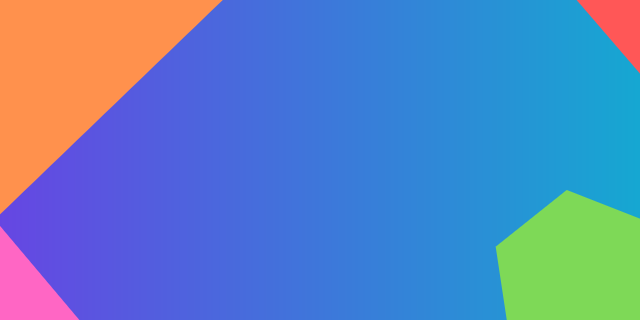
Give the GLSL for this background, as a WebGL 1 fragment shader.

```glsl
precision highp float;
// Flat geometric backdrop: violet-to-cyan gradient, three cut corners and a tilted hexagon.

uniform vec2 u_resolution;

// Canvas space is 2 wide by 1 high, origin at the lower left
const vec2 CANVAS = vec2(2.0, 1.0);

// Colours
const vec3 VIOLET = vec3(0.400, 0.275, 0.888);
const vec3 CYAN   = vec3(0.085, 0.656, 0.822);
const vec3 ORANGE = vec3(1.000, 0.569, 0.302);
const vec3 PINK   = vec3(1.000, 0.400, 0.769);
const vec3 RED    = vec3(1.000, 0.341, 0.341);
const vec3 GREEN  = vec3(0.494, 0.851, 0.341);

// Corner cuts: the two ends of each edge, filled on its left side
const vec2 ORANGE_A = vec2(0.000, 0.330);
const vec2 ORANGE_B = vec2(0.696, 1.000);
const vec2 PINK_A   = vec2(0.248, 0.000);
const vec2 PINK_B   = vec2(0.000, 0.294);
const vec2 RED_A    = vec2(2.000, 0.770);
const vec2 RED_B    = vec2(1.802, 1.000);

// Hexagon
const vec2  HEX_CENTER  = vec2(1.8135, 0.1255);
const float HEX_APOTHEM = 0.246;
const float HEX_TILT    = 0.150;
const float SIXTH_TURN  = 1.047198;

// Signed distance to the half-plane left of a -> b (negative inside)
float halfPlane(vec2 p, vec2 a, vec2 b) {
  vec2 edge = normalize(b - a);
  return dot(p - a, vec2(edge.y, -edge.x));
}

// Signed distance to a regular hexagon, from its three pairs of parallel sides
float hexagon(vec2 p, float apothem, float tilt) {
  float d = -apothem;
  for (int i = 0; i < 3; i++) {
    float angle = tilt + float(i) * SIXTH_TURN;
    d = max(d, abs(dot(p, vec2(cos(angle), sin(angle)))) - apothem);
  }
  return d;
}

// Lays a shape over the base with an edge one pixel wide
vec3 paint(vec3 base, vec3 color, float d, float pixel) {
  return mix(base, color, clamp(0.5 - d / pixel, 0.0, 1.0));
}

void main() {
  vec2 uv = gl_FragCoord.xy / u_resolution;
  vec2 p = uv * CANVAS;
  float pixel = 1.0 / u_resolution.y;

  // Background gradient
  vec3 color = mix(VIOLET, CYAN, uv.x);

  // Corners
  color = paint(color, ORANGE, halfPlane(p, ORANGE_A, ORANGE_B), pixel);
  color = paint(color, PINK, halfPlane(p, PINK_A, PINK_B), pixel);
  color = paint(color, RED, halfPlane(p, RED_B, RED_A), pixel);

  // Hexagon at the lower right
  color = paint(color, GREEN, hexagon(p - HEX_CENTER, HEX_APOTHEM, HEX_TILT), pixel);

  gl_FragColor = vec4(color, 1.0);
}
```
